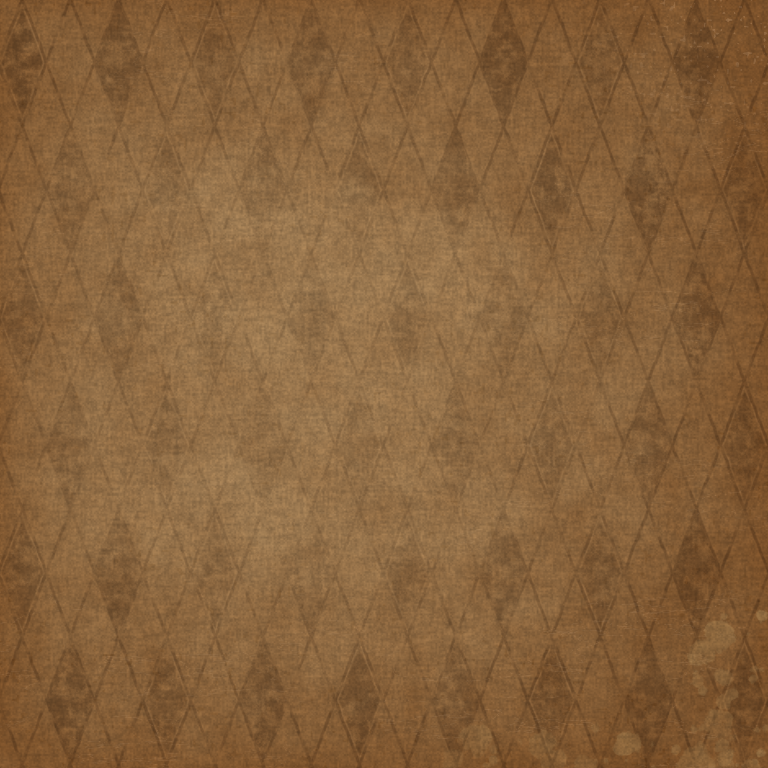
Reproduce this pattern procedurally as a Shadertoy shader.

```glsl
const vec2 CELL = vec2(0.0627, 0.1662);      // one lattice diamond, width and height
const vec2 ORIGIN = vec2(0.029, 1.002);      // top corner of the first diamond
const float LINE_HALF = 0.0019;
const float INSET = 0.0042;                  // gap between fill and line
const float FILL_DEPTH = 0.22;
const float LINE_DEPTH = 0.19;
const float WEAVE_DEPTH = 0.095;
const float GRAIN_DEPTH = 0.135;
const vec2 GLOW_CENTRE = vec2(0.37, 0.55);
const vec3 DARK = vec3(0.475, 0.318, 0.170);
const vec3 LIGHT = vec3(0.622, 0.487, 0.326);
const vec3 RUST = vec3(0.460, 0.285, 0.130);
const vec3 PALE = vec3(0.620, 0.490, 0.310);
const int BLOTS = 64;

float hash(vec2 p) {
    vec3 q = fract(vec3(p.xyx) * 0.1031);
    q += dot(q, q.yzx + 33.33);
    return fract((q.x + q.y) * q.z);
}

float noise(vec2 p) {
    vec2 i = floor(p), f = fract(p);
    f = f * f * (3.0 - 2.0 * f);
    return mix(mix(hash(i), hash(i + vec2(1, 0)), f.x),
               mix(hash(i + vec2(0, 1)), hash(i + vec2(1, 1)), f.x), f.y);
}

float fbm(vec2 p) {
    float sum = 0.0, amp = 0.5;
    for (int i = 0; i < 5; i++) {
        sum += amp * noise(p);
        p = mat2(1.6, 1.2, -1.2, 1.6) * p + 17.3;
        amp *= 0.55;
    }
    return sum;
}

float cover(float d, float soft) {
    return 1.0 - smoothstep(-soft, soft, d);
}

// x: dark fill, y: lattice lines, z: pale gap round the inset diamonds
vec3 harlequin(vec2 uv, float px) {
    vec2 p = vec2(uv.x - ORIGIN.x, ORIGIN.y - uv.y) / CELL;
    float scale = 1.0 / length(1.0 / CELL);
    vec2 diagonal = vec2(p.x + p.y, p.x - p.y);
    vec2 toLine = abs(diagonal - round(diagonal)) * scale;
    float line = cover(min(toLine.x, toLine.y) - LINE_HALF, px);

    // filled diamonds sit on every other column, staggered by row
    float row = floor(p.y);
    float column = 2.0 * round((p.x - row) * 0.5) + row;
    float d = (abs(p.x - column) + abs(p.y - row - 0.5) - 0.5) * scale;
    float inset = step(mod(column + 1.0, 4.0), 1.5);
    float strength = mix(0.7, 1.0, hash(vec2(column, row) + 40.0));
    float fill = cover(d + inset * INSET, px * 1.3) * strength;
    float gap = inset * cover(abs(d + 0.65 * INSET) - 0.0008, px);
    return vec3(fill, line, gap);
}

// Pale drops gathered along the lower right edges
float splatter(vec2 uv, float px) {
    float ragged = (fbm(uv * 90.0) - 0.55) * 0.012;
    float mask = 0.0;
    for (int i = 0; i < BLOTS; i++) {
        float id = float(i);
        float along = hash(vec2(id, 3.0)), away = hash(vec2(id, 7.0));
        float size = hash(vec2(id, 11.0));
        vec2 bottom = vec2(mix(0.54, 1.0, along), 0.07 * away * away);
        vec2 right = vec2(1.0 - 0.10 * away, 0.20 * along);
        vec2 centre = i % 2 == 0 ? bottom : right;
        float radius = 0.003 + 0.018 * size * size * size;
        float drop = cover(length(uv - centre) - radius + ragged, px * 1.5);
        mask = max(mask, drop * mix(0.5, 1.0, along));
    }
    return mask * mix(0.4, 1.0, noise(uv * 70.0));
}

void mainImage(out vec4 fragColor, in vec2 fragCoord) {
    vec2 uv = fragCoord / iResolution.xy;
    float px = 1.0 / min(iResolution.x, iResolution.y);

    // Aged ground: soft glow, clouds, stains and rusty borders
    float clouds = fbm(uv * 6.0) - 0.6;
    float stains = fbm(uv * 24.0 + 8.0) - 0.6;
    float glow = 1.0 - smoothstep(0.02, 0.82, length(uv - GLOW_CENTRE));
    float tone = clamp(0.12 + 0.80 * glow + 0.42 * clouds + 0.42 * stains, 0.0, 1.15);
    vec3 colour = mix(DARK, LIGHT, tone);
    vec2 edge = min(uv, 1.0 - uv);
    float border = exp(-min(edge.x, edge.y) * 22.0);
    colour = mix(colour, RUST, 0.50 * border * (0.9 + clouds));

    // Printed diamonds, faded most where the ground is lightest
    vec2 wobble = (vec2(noise(uv * 90.0), noise(uv * 90.0 + 31.0)) - 0.5) * 0.0016;
    vec3 print = harlequin(uv + wobble, px);
    float fade = mix(1.0, 0.48, smoothstep(0.2, 0.95, glow + 0.5 * clouds));
    float rubbed = smoothstep(0.25, 0.70, fbm(uv * 85.0 + 5.0));
    float worn = smoothstep(0.25, 0.65, noise(uv * 75.0 + 12.0));
    float ink = max(FILL_DEPTH * print.x * rubbed,
                    LINE_DEPTH * print.y * mix(0.35, 1.0, worn));
    colour *= 1.0 - ink * fade * vec3(0.90, 1.0, 1.10);
    colour += 0.018 * print.z * fade * worn;

    // Fine scratches and flecks, stronger toward the edges
    float outer = 1.0 - glow;
    float ridge = abs(fbm(uv * vec2(7.0, 38.0) + 60.0) - 0.58);
    float scratch = cover(ridge - 0.003, 0.009) * smoothstep(0.4, 0.7, noise(uv * 11.0));
    colour += 0.05 * scratch * (0.3 + outer);
    float fleck = smoothstep(0.80, 0.92, noise(uv * 230.0));
    colour += 0.09 * fleck * smoothstep(0.65, 1.0, uv.x) * smoothstep(0.72, 1.0, uv.y);
    float pit = smoothstep(0.80, 0.95, noise(uv * 170.0 + 90.0));
    colour -= 0.035 * pit * noise(uv * 14.0);
    colour = mix(colour, PALE, 0.60 * splatter(uv, px));

    // Woven threads and grain
    float weave = noise(uv * vec2(330.0, 70.0)) + noise(uv * vec2(60.0, 300.0)) - 1.0;
    float grain = noise(uv * 470.0) + 0.5 * noise(uv * 240.0 + 9.0) - 0.75;
    colour *= 1.0 + WEAVE_DEPTH * weave + GRAIN_DEPTH * grain;
    fragColor = vec4(clamp(colour, 0.0, 1.0), 1.0);
}
```
